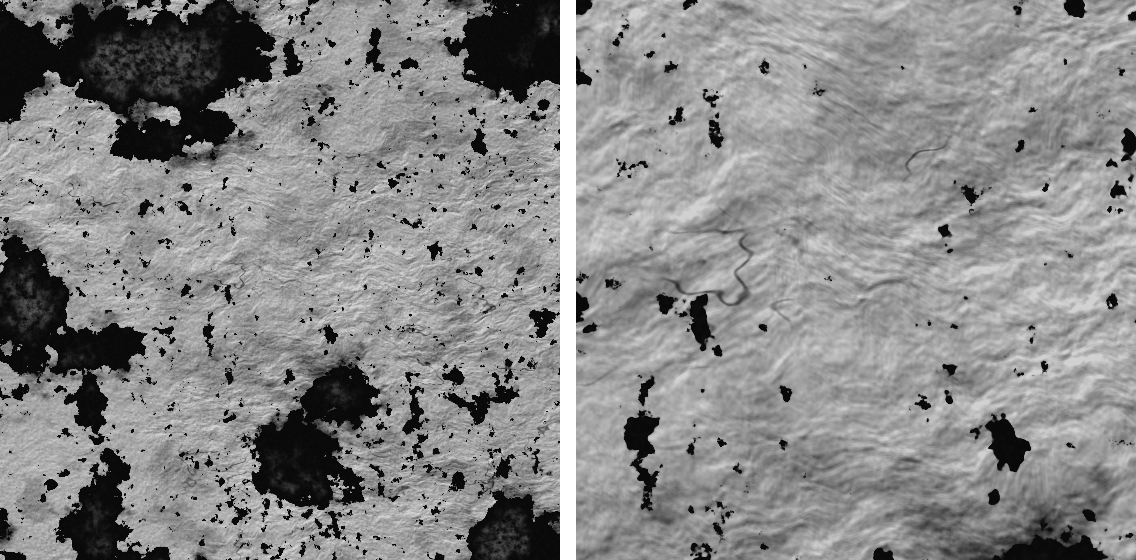
Left, the full canvas; right, a detail of the centre.
This texture is drawn by a Shadertoy shader. Its source:

```glsl
const float PLASTER_TONE = 0.655;
const float EXPOSED_TONE = 0.035;
const float CEMENT_TONE = 0.23;
const float RELIEF_GAIN = 1.5;
const float GRAIN_GAIN = 0.13;
const float CHIP_LEVEL = 0.735;
const float PIT_LEVEL = 0.755;
const float EDGE_SOFTNESS = 0.0011;
const vec2 LIGHT_STEP = vec2(-0.0012, 0.0022);

// Large peeled areas: centre, radii
const int PATCH_COUNT = 11;
const vec4 PATCHES[PATCH_COUNT] = vec4[](
    vec4(0.30, 0.89, 0.18, 0.11), vec4(0.34, 0.77, 0.11, 0.05),
    vec4(0.96, 0.93, 0.10, 0.09), vec4(0.02, 0.89, 0.06, 0.08),
    vec4(0.04, 0.44, 0.06, 0.08), vec4(0.17, 0.38, 0.08, 0.03),
    vec4(0.15, 0.27, 0.02, 0.05), vec4(0.17, 0.07, 0.03, 0.08),
    vec4(0.53, 0.16, 0.07, 0.07), vec4(0.92, 0.03, 0.08, 0.06),
    vec4(0.61, 0.30, 0.03, 0.05));

float hash(vec2 p) {
    vec3 q = fract(p.xyx * 0.1031);
    q += dot(q, q.yzx + 33.33);
    return fract((q.x + q.y) * q.z);
}

float noise(vec2 p) {
    vec2 i = floor(p), f = fract(p);
    f = f * f * (3.0 - 2.0 * f);
    return mix(mix(hash(i), hash(i + vec2(1, 0)), f.x),
               mix(hash(i + vec2(0, 1)), hash(i + vec2(1, 1)), f.x), f.y);
}

float fbm(vec2 p) {
    float sum = 0.0, amp = 0.5, total = 0.0;
    for (int i = 0; i < 5; i++) {
        sum += amp * noise(p);
        total += amp;
        amp *= 0.55;
        p = mat2(1.6, 1.2, -1.2, 1.6) * p + 17.3;
    }
    return sum / total;
}

// Approximate distance to the nearest patch, wrapping at the borders
float patchDistance(vec2 uv) {
    float d = 1.0;
    for (int i = 0; i < PATCH_COUNT; i++) {
        vec2 q = uv - PATCHES[i].xy;
        q -= round(q);
        vec2 r = PATCHES[i].zw;
        d = min(d, (length(q / r) - 1.0) * min(r.x, r.y));
    }
    return d;
}

// Trowelled plaster: broad swells, flattened ridges and fine grit
float relief(vec2 uv, float roughness) {
    vec2 bend = vec2(fbm(uv * 5.0), fbm(uv * 5.0 + 40.0)) * 0.12;
    float swell = fbm((uv + bend) * vec2(11.0, 17.0));
    float ridges = fbm((uv + bend) * vec2(38.0, 62.0) + 9.0);
    float grit = noise(uv * vec2(190.0, 240.0));
    return swell * 0.9 * roughness + ridges * mix(0.25, 0.65, roughness) + grit * 0.06;
}

void mainImage(out vec4 fragColor, in vec2 fragCoord) {
    vec2 uv = fragCoord / iResolution.xy;
    float soft = max(EDGE_SOFTNESS, 0.6 / iResolution.y);

    // Ragged patches, loose chips and tiny pits as one signed peel field
    float d = patchDistance(uv);
    float peel = -d + (fbm(uv * 10.0 + 3.0) - 0.5) * 0.16
               + (fbm(uv * 42.0) - 0.5) * 0.075 - 0.006;
    float density = (fbm(uv * 4.0 + 60.0) - 0.5) * 0.3
                  + 0.07 * smoothstep(0.42, 0.15, uv.y) * smoothstep(0.4, 0.55, uv.x)
                  + 0.04 * smoothstep(0.72, 0.95, uv.y)
                  + 0.05 * exp(-max(d, 0.0) * 20.0);
    float chips = (fbm(uv * 27.0 + 80.0) - CHIP_LEVEL + density) / 7.0;
    float pits = (fbm(uv * 72.0 + 130.0) - PIT_LEVEL + density * 0.7) / 18.0;
    float bare = max(peel, max(chips, pits));
    float exposed = smoothstep(-soft, soft, bare);

    // Plaster lit from the upper left
    float roughness = smoothstep(0.35, 0.65, fbm(uv * 3.0 + 21.0) + 0.22 * (uv.x - 0.45));
    float slope = relief(uv, roughness) - relief(uv + LIGHT_STEP, roughness);
    float grain = noise(uv * 330.0) * 0.6 + noise(uv * 520.0 + 7.0) * 0.4 - 0.5;
    float plaster = PLASTER_TONE + slope * RELIEF_GAIN + grain * GRAIN_GAIN
                  + (fbm(uv * 6.0 + 33.0) - 0.5) * 0.15;

    // Broken hairline cracks and grime
    float seam = abs(fbm(uv * vec2(6.0, 10.0) + 50.0) - 0.5);
    float broken = smoothstep(0.5, 0.65, fbm(uv * 14.0 + 70.0)) * roughness;
    plaster -= 0.32 * smoothstep(0.012, 0.0, seam) * broken;
    float grime = smoothstep(0.48, 0.72, fbm(uv * vec2(16.0, 24.0) + 90.0));
    plaster -= grime * (0.12 + 0.3 * smoothstep(-0.04, 0.0, peel));
    plaster -= 0.14 * smoothstep(-0.004, 0.0, bare) * noise(uv * 60.0);
    plaster = min(plaster, 0.82);

    // Dark ground with worn grey cement inside the large patches
    float worn = smoothstep(0.42, 0.6, fbm(uv * 9.0 + 110.0)) * smoothstep(0.01, 0.07, peel);
    float speckle = fbm(uv * 130.0 + 5.0);
    float ground = EXPOSED_TONE + worn * CEMENT_TONE * smoothstep(0.2, 0.8, speckle) * 1.3
                 + 0.05 * max(grain, 0.0);

    fragColor = vec4(vec3(clamp(mix(plaster, ground, exposed), 0.0, 1.0)), 1.0);
}
```
